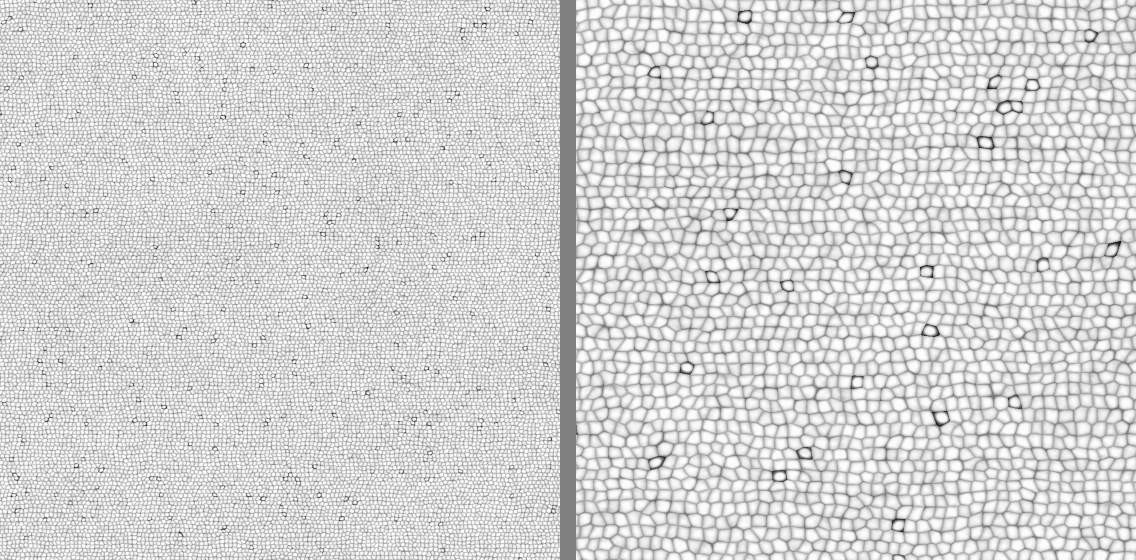
Left, the full canvas; right, a detail of the centre.
Write a WebGL 1 fragment shader that draws this texture.

```glsl
precision highp float;
uniform vec2 u_resolution;

float hash(vec2 p) {
  vec3 q = fract(vec3(p.xyx) * 0.1031);
  q += dot(q, q.yzx + 33.33);
  return fract((q.x + q.y) * q.z);
}

float noise(vec2 p) {
  vec2 i = floor(p), f = fract(p);
  f = f * f * (3.0 - 2.0 * f);
  return mix(mix(hash(i), hash(i + vec2(1.0, 0.0)), f.x),
             mix(hash(i + vec2(0.0, 1.0)), hash(i + vec2(1.0, 1.0)), f.x), f.y);
}

// Brightness of looped pile: rows of jittered, tilted oval tufts
float carpet(vec2 uv) {
  vec2 p = uv * vec2(134.0, 142.0);
  p.y += 0.7 * (noise(uv * vec2(22.0, 30.0)) - 0.5);
  float nearest = 9.0, second = 9.0;
  vec2 tuft = vec2(0.0);

  for (int j = -1; j <= 1; j++) {
    float row = floor(p.y) + float(j);
    float shift = hash(vec2(row, 71.0));
    for (int i = -1; i <= 1; i++) {
      vec2 id = vec2(floor(p.x + shift) + float(i), row);
      vec2 jitter = vec2(hash(id + 11.0), hash(id + 47.0)) - 0.5;
      vec2 q = p + vec2(shift, 0.0) - id - 0.5 - jitter * vec2(0.55, 0.35);
      q.x += q.y * 0.9 * (hash(id + 83.0) - 0.5);
      float d = length(q * vec2(0.94, 1.1));
      if (d < nearest) {
        second = nearest;
        nearest = d;
        tuft = id;
      } else {
        second = min(second, d);
      }
    }
  }

  // Rounded tuft falling off into the seams
  float dome = 1.0 - exp(-3.5 * (second - nearest));
  float tone = 0.64 + 0.37 * dome + 0.07 * (hash(tuft + 29.0) - 0.5);

  // Deep shadow where several tufts meet, plus a few dark pits
  float corner = smoothstep(0.48, 0.8, nearest);
  tone -= 0.3 * corner * hash(tuft + 5.0);
  float pit = step(0.985, hash(tuft + 139.0));
  tone -= 0.45 * pit * smoothstep(0.3, 0.6, nearest);
  return tone;
}

void main() {
  vec2 uv = gl_FragCoord.xy / u_resolution;

  // Four samples per pixel for smooth edges
  float tone = 0.0;
  for (int j = 0; j < 2; j++) {
    for (int i = 0; i < 2; i++) {
      vec2 offset = vec2(float(i), float(j)) * 0.5 - 0.25;
      tone += 0.25 * carpet(uv + offset / u_resolution);
    }
  }

  // Fibre grain and faint broad unevenness
  tone += 0.06 * (noise(uv * 410.0) - 0.5);
  tone += 0.025 * (noise(uv * 9.0) - 0.5);
  gl_FragColor = vec4(vec3(clamp(tone, 0.1, 0.99)), 1.0);
}
```
